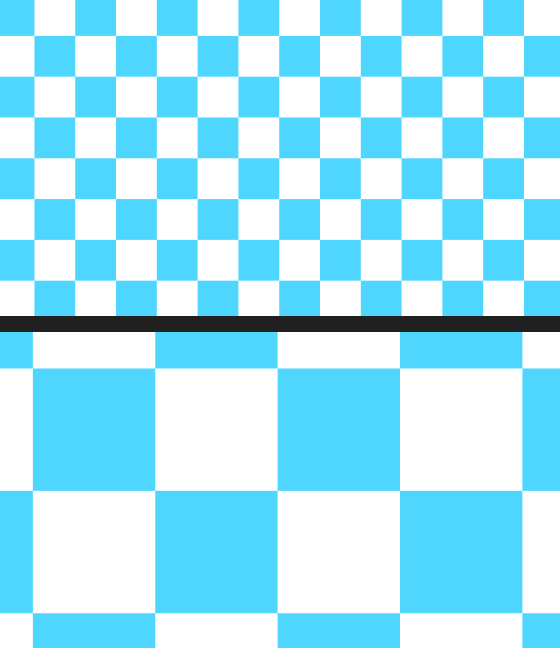
Top: the whole. Bottom: its middle third, enlarged.
A WebGL 1 fragment shader for this pattern:

```glsl
precision highp float;

uniform vec2 u_resolution;

const vec3 SKY_BLUE = vec3(0.31, 0.84, 1.0);
const vec3 WHITE = vec3(1.0);

// Lengths are fractions of the canvas height
const float CELL_SIZE = 0.1291;
const vec2 GRID_SHIFT = vec2(-0.0025, -0.0009);

// Signed distance to the nearest cell edge, positive in even cells
vec2 edgeDistance(vec2 cell) {
  return 0.5 - abs(mod(cell + 0.5, 2.0) - 1.0);
}

// Checker coverage from 0 to 1, smoothed over one pixel
float checker(vec2 cell, float pixel) {
  vec2 side = clamp(2.0 * edgeDistance(cell) / pixel, -1.0, 1.0);
  return 0.5 + 0.5 * side.x * side.y;
}

void main() {
  // Centred coordinates, measured in cells
  vec2 position = (gl_FragCoord.xy - 0.5 * u_resolution) / u_resolution.y;
  vec2 cell = (position - GRID_SHIFT) / CELL_SIZE;
  float pixel = 1.0 / (u_resolution.y * CELL_SIZE);

  vec3 color = mix(WHITE, SKY_BLUE, checker(cell, pixel));
  gl_FragColor = vec4(color, 1.0);
}
```
